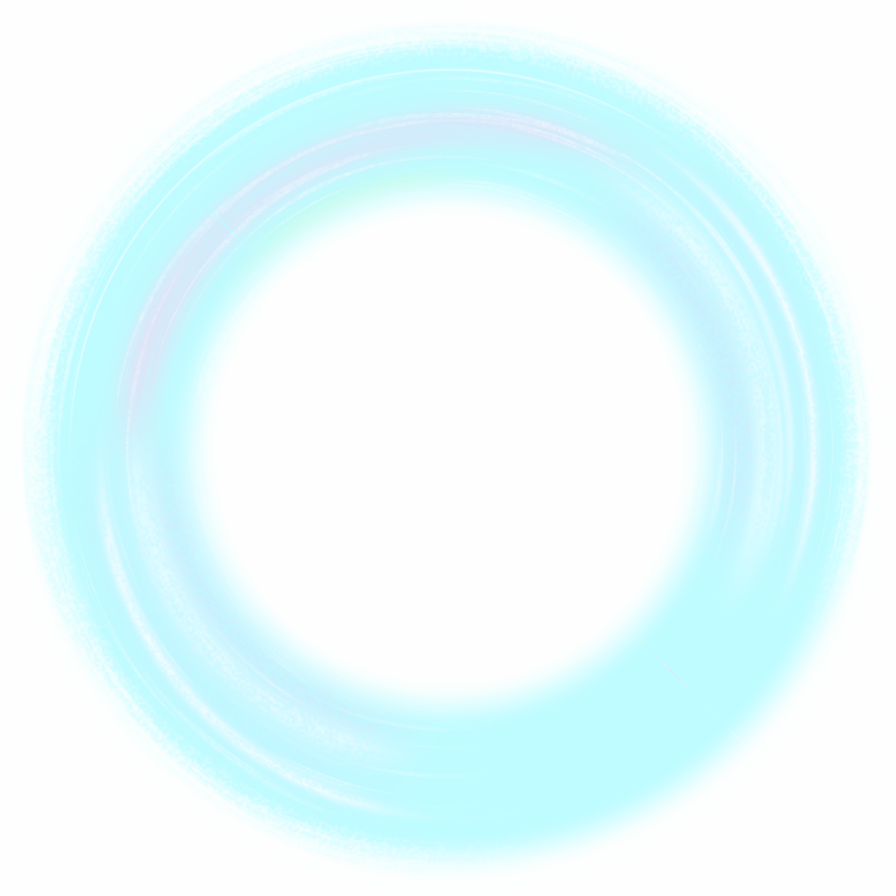
Reproduce this background procedurally as a WebGL 2 fragment shader.

```glsl
#version 300 es
precision highp float;
// A soft, brushed cyan ring on white, worked out in polar coordinates.
// Noise stretched along the angle makes bristle streaks, fine noise makes
// dry grain, and tapered arcs lay pale, lilac and green strokes on top.

#define CENTER vec2(0.501, 0.499)
#define INNER_FADE vec2(0.258, 0.318)
#define OUTER_FADE vec2(0.428, 0.484)
#define GRAIN_SCALE 330.0
#define STREAK_SCALE 150.0
#define CYAN vec3(0.745, 0.988, 1.0)
#define ICE vec3(0.885, 0.988, 1.0)
#define HAZE vec3(0.805, 0.918, 0.995)
#define LILAC vec3(0.875, 0.885, 0.975)
#define MINT vec3(0.77, 0.985, 0.925)

uniform vec2 u_resolution;
out vec4 outColor;

const float TAU = 6.2831853;

float hash(vec2 p) {
  vec3 q = fract(vec3(p.xyx) * 0.1031);
  q += dot(q, q.yzx + 33.33);
  return fract((q.x + q.y) * q.z);
}

float noise(vec2 p) {
  vec2 i = floor(p), f = fract(p);
  f = f * f * (3.0 - 2.0 * f);
  return mix(mix(hash(i), hash(i + vec2(1, 0)), f.x),
             mix(hash(i + vec2(0, 1)), hash(i + vec2(1, 1)), f.x), f.y);
}

// Bristle streaks: fine across the radius, long around the ring
float streaks(float r, float turn) {
  return 0.6 * noise(vec2(r * STREAK_SCALE, turn * 9.0))
       + 0.4 * noise(vec2(r * STREAK_SCALE * 2.6 + 40.0, turn * 22.0));
}

// Soft arc at one radius, tapering at both ends of its span of turns
float arc(float r, float turn, float radius, float width, vec2 span, float taper) {
  float across = (r - radius) / width;
  float along = smoothstep(span.x, span.x + taper, turn)
              * (1.0 - smoothstep(span.y - taper, span.y, turn));
  return exp(-across * across) * along;
}

void main() {
  vec2 p = (gl_FragCoord.xy - 0.5 * u_resolution) / min(u_resolution.x, u_resolution.y) + 0.5;
  vec2 d = p - CENTER;
  float r = length(d);

  // Turns run counterclockwise from the smooth lower right
  vec2 q = vec2(d.x - d.y, d.x + d.y);
  float turn = atan(-q.y, -q.x) / TAU + 0.5;

  float streak = streaks(r, turn);
  float grain = noise(p * GRAIN_SCALE);
  float dry = smoothstep(0.03, 0.12, turn) * (1.0 - smoothstep(0.82, 0.93, turn));
  float bristle = mix(1.0, smoothstep(0.2, 0.65, 0.6 * streak + 0.4 * grain), dry);

  // Ring body, with a ragged outer rim on the dry side
  float ragged = dry * (streak - 0.5) * 0.022;
  float body = smoothstep(INNER_FADE.x, INNER_FADE.y, r + ragged * 0.3)
             * (1.0 - smoothstep(OUTER_FADE.x, OUTER_FADE.y, r + ragged));
  float rim = dry * smoothstep(0.425, 0.46, r) * smoothstep(0.45, 0.75, grain);
  body *= 1.0 - 0.45 * rim;

  // Grainy blue haze under the side strokes
  vec2 rightSpan = vec2(0.04, 0.31), leftSpan = vec2(0.59, 0.88);
  float haze = arc(r, turn, 0.327, 0.032, rightSpan, 0.08)
             + arc(r, turn, 0.326, 0.036, leftSpan, 0.08)
             + 0.45 * arc(r, turn, 0.40, 0.03, rightSpan, 0.08)
             + 0.45 * arc(r, turn, 0.395, 0.03, leftSpan, 0.08);
  vec3 paint = mix(CYAN, HAZE, haze * (0.3 + 0.6 * grain));

  // Lilac sweep over the top, with a pinker left end
  float lilac = arc(r, turn, 0.353 + 0.022 * smoothstep(0.42, 0.28, turn),
                    0.026, vec2(0.25, 0.66), 0.09);
  float pink = arc(r, turn, 0.353, 0.018, vec2(0.5, 0.64), 0.06);
  paint = mix(paint, LILAC, lilac * (0.35 + 0.6 * streak));
  paint = mix(paint, vec3(0.92, 0.86, 0.95), 0.55 * pink * streak);
  paint = mix(paint, MINT, 0.7 * arc(r, turn, 0.302, 0.013, vec2(0.34, 0.54), 0.07));

  // Broad pale strokes on the right and lower left
  float pale = arc(r, turn, 0.356, 0.016, vec2(0.03, 0.31), 0.07)
             + arc(r, turn, 0.347, 0.016, vec2(0.60, 0.87), 0.06);
  paint = mix(paint, ICE, pale * (0.4 + 0.6 * bristle));

  // Narrow white strokes, nearly closing the ring
  float white = 0.85 * arc(r, turn, 0.408, 0.006, vec2(0.04, 0.29), 0.08)
              + 0.9 * arc(r, turn, 0.390 + 0.09 * (turn - 0.64), 0.007, vec2(0.61, 0.88), 0.07)
              + 0.5 * arc(r, turn, 0.382, 0.004, vec2(0.07, 0.27), 0.06);
  paint = mix(paint, vec3(0.96, 0.99, 1.0), white * (0.45 + 0.55 * bristle));

  // Hairlines over the top and scattered dry scratches
  float hair = arc(r, turn, 0.423, 0.0013, vec2(0.25, 0.65), 0.08)
             + 0.7 * arc(r, turn, 0.453, 0.0015, vec2(0.31, 0.57), 0.07);
  float scratch = dry * smoothstep(0.62, 0.85, streak) * (0.3 + 0.7 * grain);
  paint = mix(paint, vec3(0.97, 0.995, 1.0), clamp(0.6 * hair + 0.5 * scratch, 0.0, 1.0));

  // Faint halo fading into the white ground
  float halo = 0.035 * exp(-pow((r - 0.38) / 0.11, 2.0));
  vec3 color = mix(vec3(0.997), paint, clamp(body + halo * (1.0 - body), 0.0, 1.0));
  outColor = vec4(color, 1.0);
}
```
